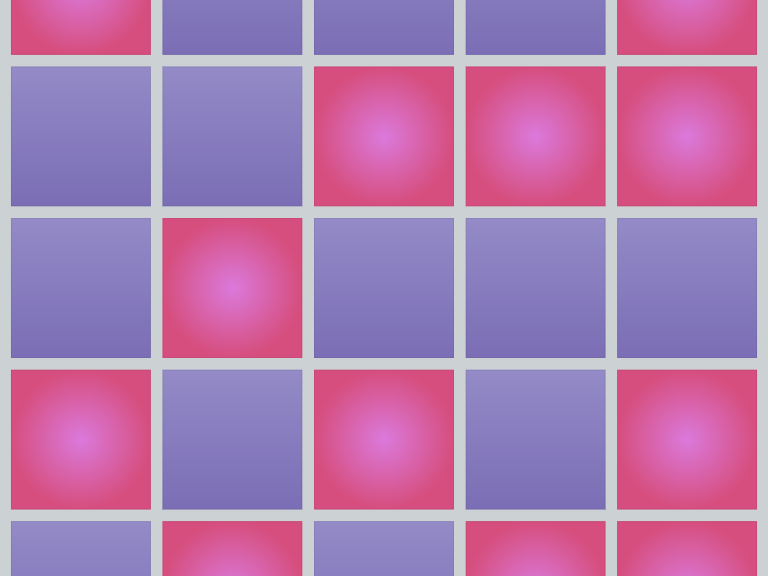
Give the GLSL for this pattern, as a Shadertoy shader.

```glsl
// Square tiles on a pale grey grid, centred on the canvas.
// Violet tiles carry a vertical gradient and pink tiles a radial glow;
// row masks arrange the central block and a hash continues it outward.

const float TILES_PER_HEIGHT = 3.8;
const float TILE_HALF = 0.4615;   // half side of a tile, in grid cells
const float RIM_WIDTH = 0.007;

const vec3 GROUT       = vec3(0.800, 0.820, 0.830);
const vec3 VIOLET_LOW  = vec3(0.482, 0.430, 0.710);
const vec3 VIOLET_HIGH = vec3(0.578, 0.543, 0.780);
const vec3 PINK_EDGE   = vec3(0.838, 0.305, 0.490);
const vec3 PINK_CORE   = vec3(0.858, 0.475, 0.860);

// Pink columns of the five central rows, bottom to top, one bit per column
const int ROW_MASKS[5] = int[5](11, 21, 8, 7, 17);

float hash21(vec2 p) {
    vec3 q = fract(vec3(p.xyx) * 0.1031);
    q += dot(q, q.yzx + 33.33);
    return fract((q.x + q.y) * q.z);
}

float squareDistance(vec2 p, float halfSide) {
    vec2 d = abs(p) - halfSide;
    return length(max(d, 0.0)) + min(max(d.x, d.y), 0.0);
}

bool isPink(vec2 cell) {
    if (max(abs(cell.x), abs(cell.y)) > 2.5) return hash21(cell) < 0.45;
    ivec2 c = ivec2(cell);
    return ((ROW_MASKS[c.y + 2] >> (2 - c.x)) & 1) == 1;
}

vec3 violetFill(vec2 p, float halfSide) {
    float height = clamp(0.5 + 0.5 * p.y / halfSide, 0.0, 1.0);
    return mix(VIOLET_LOW, VIOLET_HIGH, height);
}

vec3 pinkFill(vec2 p, float radius) {
    return mix(PINK_CORE, PINK_EDGE, min(length(p) / radius, 1.0));
}

void mainImage(out vec4 fragColor, in vec2 fragCoord) {
    vec2 grid = (fragCoord - 0.5 * iResolution.xy) / iResolution.y * TILES_PER_HEIGHT;
    float pixel = TILES_PER_HEIGHT / iResolution.y;

    // Cell index and position relative to the tile centre
    vec2 cell = floor(grid + 0.5);
    vec2 p = grid - cell;

    vec3 tile = isPink(cell) ? pinkFill(p, TILE_HALF) : violetFill(p, TILE_HALF);

    // Faint darker rim just inside the tile
    float d = squareDistance(p, TILE_HALF);
    float rim = smoothstep(-0.5 * pixel, 0.5 * pixel, d + RIM_WIDTH);
    tile *= 1.0 - 0.06 * rim;

    float coverage = 1.0 - smoothstep(-0.5 * pixel, 0.5 * pixel, d);
    fragColor = vec4(mix(GROUT, tile, coverage), 1.0);
}
```
